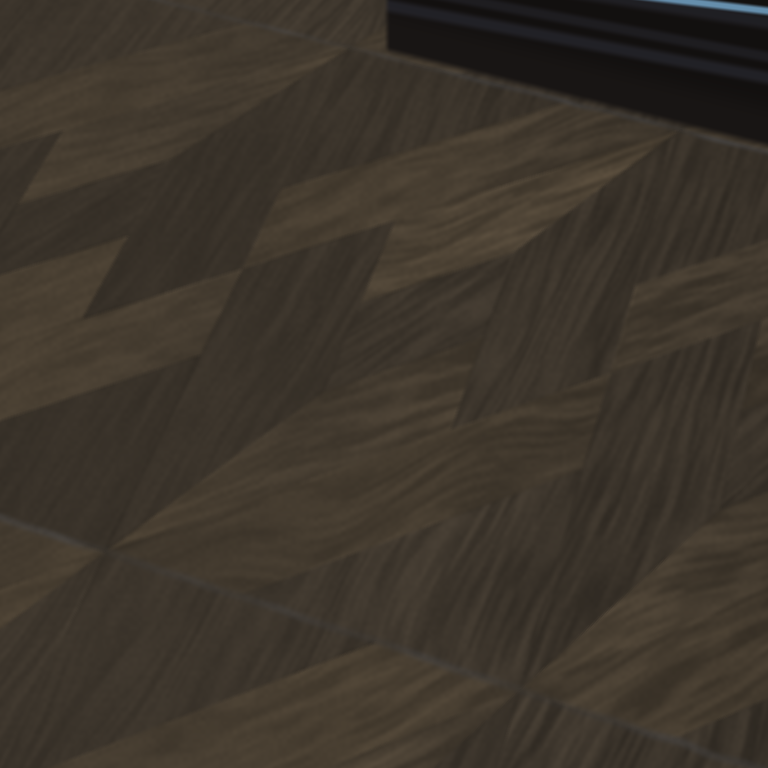
Write a Shadertoy shader that draws this texture.

```glsl
// Dim oak parquet seen at an angle, with a dark skirting board in the top right corner.
// A homography maps the canvas to square floor tiles; each tile is cut into planks
// with half-turn symmetry about its diagonal, and each plank gets its own tone and grain.

#define DARK_OAK   vec3(0.231, 0.203, 0.168)
#define LIGHT_OAK  vec3(0.280, 0.242, 0.191)
#define GROUT      vec3(0.262, 0.250, 0.240)
#define BOARD      vec3(0.085, 0.074, 0.070)
#define GLOSS      vec3(0.145, 0.145, 0.170)
#define GLINT      vec3(0.400, 0.560, 0.680)
#define GRAIN_FREQ 52.0
#define GRAIN_AMP  0.27
#define TONE_VARY  0.12
#define SEAM_HALF  0.0055
#define SOFTNESS   0.0020

float hash(vec2 p) {
    return fract(sin(dot(p, vec2(127.1, 311.7))) * 43758.5453);
}

float noise(vec2 p) {
    vec2 i = floor(p), f = fract(p);
    f = f * f * (3.0 - 2.0 * f);
    return mix(mix(hash(i), hash(i + vec2(1, 0)), f.x),
               mix(hash(i + vec2(0, 1)), hash(i + vec2(1, 1)), f.x), f.y);
}

// Canvas position to floor position, one unit per tile.
vec2 toFloor(vec2 p) {
    mat3 floorToCanvas = mat3(0.501, -0.1856, -0.058,
                              0.449,  0.9242,  0.2858,
                              0.1367, 0.2812,  1.0);
    vec3 h = inverse(floorToCanvas) * vec3(p, 1.0);
    return h.xy / h.z;
}

// Wavy fibres with short dark pores; q.x runs along the plank and q.y across it.
float grain(vec2 q, float seed) {
    q += seed * vec2(17.0, 31.0);
    q.y += 0.07 * (noise(q * vec2(4.0, 7.0)) - 0.5);
    float broad = noise(q * vec2(3.0, 0.4 * GRAIN_FREQ));
    float fibre = smoothstep(0.15, 0.85, noise(q * vec2(7.0, GRAIN_FREQ)));
    float pores = smoothstep(0.2, 0.8, noise(q * vec2(18.0, 1.9 * GRAIN_FREQ)));
    return 0.2 * broad + 0.45 * fibre + 0.35 * pores - 0.5;
}

vec3 floorColor(vec2 p) {
    vec2 f = toFloor(p);
    vec2 tile = floor(f), q = fract(f);

    // Fold the lower triangle onto the upper one by a half turn.
    float turned = step(q.y, q.x);
    q = mix(q, 1.0 - q, turned);
    float k = q.y - 0.5 * q.x;   // offset across the slanted planks

    // Pick the plank, its wood, its grain axes and the distance to its joints.
    float plank = 0.0, light = 0.0;
    vec2 axes = vec2(q.y, q.x - 0.15 * q.y);
    float joint = min(abs(k - 2.0 / 3.0), abs(k - 0.5));
    if (k < 2.0 / 3.0) {
        if (k > 0.5) {
            plank = 1.0; light = 1.0;
            axes = vec2(q.x, k);
        } else {
            joint = min(joint, abs(q.x - 1.0 / 3.0));
            plank = 2.0;
            if (q.x > 1.0 / 3.0) {
                joint = min(joint, abs(k - 1.0 / 3.0));
                light = step(1.0 / 3.0, k);
                plank = 3.0 + light;
                axes = mix(vec2(q.x, q.y - 0.85 * q.x), vec2(q.x, k), light);
            }
        }
    }
    joint = min(joint, min(0.7 * (q.y - q.x), q.x));

    // Stain fades in places, so some joints almost vanish; grain is bolder to the right.
    float seed = hash(tile * 1.7 + vec2(plank * 3.1, turned * 5.3));
    float stain = light * mix(0.35, 1.15, noise(f * 2.6 + 4.0 * seed));
    float contrast = GRAIN_AMP * mix(0.75, 1.25, seed) * mix(0.6, 1.4, smoothstep(0.1, 0.8, p.x));
    vec3 col = mix(DARK_OAK, LIGHT_OAK, stain);
    col *= 1.0 + TONE_VARY * (seed - 0.5) + contrast * grain(axes, seed);

    // Faint worn joints, then broken grout between the tile rows.
    float wear = noise(f * 9.0);
    col *= 1.0 + 0.22 * (wear - 0.5) * (1.0 - smoothstep(0.0, 0.009, joint));
    float row = abs(f.y - floor(f.y + 0.5) + 0.004 * (noise(f * 14.0) - 0.5));
    float seam = 1.0 - smoothstep(0.2 * SEAM_HALF, 1.6 * SEAM_HALF, row);
    float sheen = smoothstep(0.7, 1.0, p.y) * smoothstep(0.5, 0.65, p.x);
    vec3 grout = GROUT * (0.85 + 0.3 * wear) + sheen * vec3(0.0, 0.02, 0.05);
    return mix(col, grout, seam * mix(0.25, 0.9, wear));
}

// Soft stripe centred on zero.
float stripe(float d, float halfWidth) {
    return 1.0 - smoothstep(0.2 * halfWidth, halfWidth, abs(d));
}

void mainImage(out vec4 fragColor, in vec2 fragCoord) {
    vec2 p = fragCoord / iResolution.xy;

    // Average nearby samples for a soft lens.
    vec3 col = vec3(0.0);
    for (int i = 0; i < 9; i++) {
        vec2 offset = vec2(i % 3 - 1, i / 3 - 1);
        col += floorColor(p + SOFTNESS * offset) / 9.0;
    }

    // Uneven room light and a fine mottle.
    col *= 1.02 - 0.07 * smoothstep(0.55, 1.1, p.x) + 0.06 * (noise(p * 3.0) - 0.5);
    col *= 1.0 + 0.05 * (noise(p * 170.0) - 0.5);

    // Skirting board: dark face, moulded ridges and a cool glint on top.
    float x = p.x - 0.504;
    float rise = p.y - (0.935 - 0.25 * x);
    float mask = smoothstep(-0.007, 0.006, rise) * smoothstep(-0.005, 0.005, x);
    vec3 board = BOARD * mix(1.1, 0.85, smoothstep(0.03, 0.07, rise));
    board = mix(board, GLOSS, 0.8 * stripe(rise - 0.058 - 0.06 * x, 0.013));
    board = mix(board, GLOSS, 0.6 * stripe(rise - 0.085 - 0.06 * x, 0.011));
    board = mix(board, GLOSS, 0.7 * stripe(rise - 0.115 - 0.09 * x, 0.014));
    board = mix(board, GLINT, stripe(p.y - 1.0 + 0.12 * (p.x - 0.88), 0.008));
    col = mix(col, board, mask);

    fragColor = vec4(col, 1.0);
}
```
